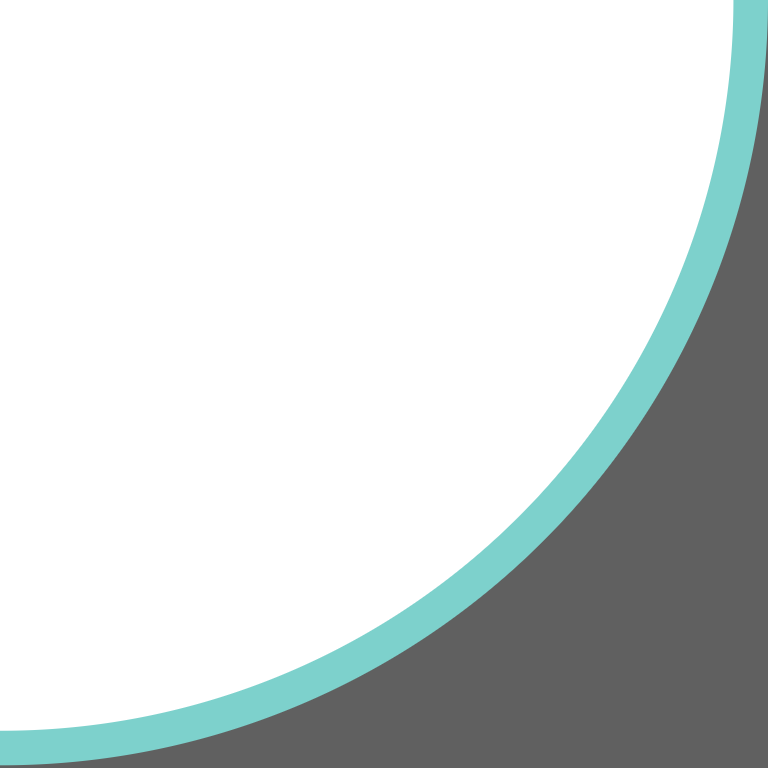
A WebGL 2 fragment shader for this background:

```glsl
#version 300 es
precision highp float;
// A large white disc centred near the upper left corner, rimmed by a
// flat teal band, on a dark grey ground. Both edges come from one
// distance to the disc's centre, smoothed over about one pixel.

#define DISC_CENTER vec2(0.002, 1.0015)
#define DISC_RADIUS 0.953
#define RIM_WIDTH 0.045
#define WHITE vec3(1.0)
#define TEAL vec3(0.49, 0.82, 0.80)
#define GREY vec3(0.376)

uniform vec2 u_resolution;
out vec4 fragColor;

// Coverage of the inside of a shape, from its signed distance
float coverage(float dist, float pixel) {
    return clamp(0.5 - dist / pixel, 0.0, 1.0);
}

void main() {
    float pixel = 1.0 / min(u_resolution.x, u_resolution.y);
    vec2 uv = gl_FragCoord.xy / u_resolution;
    float discDist = length(uv - DISC_CENTER) - DISC_RADIUS;

    // Ground, then the rim, then the disc
    vec3 color = mix(GREY, TEAL, coverage(discDist - RIM_WIDTH, pixel));
    color = mix(color, WHITE, coverage(discDist, pixel));

    fragColor = vec4(color, 1.0);
}
```
